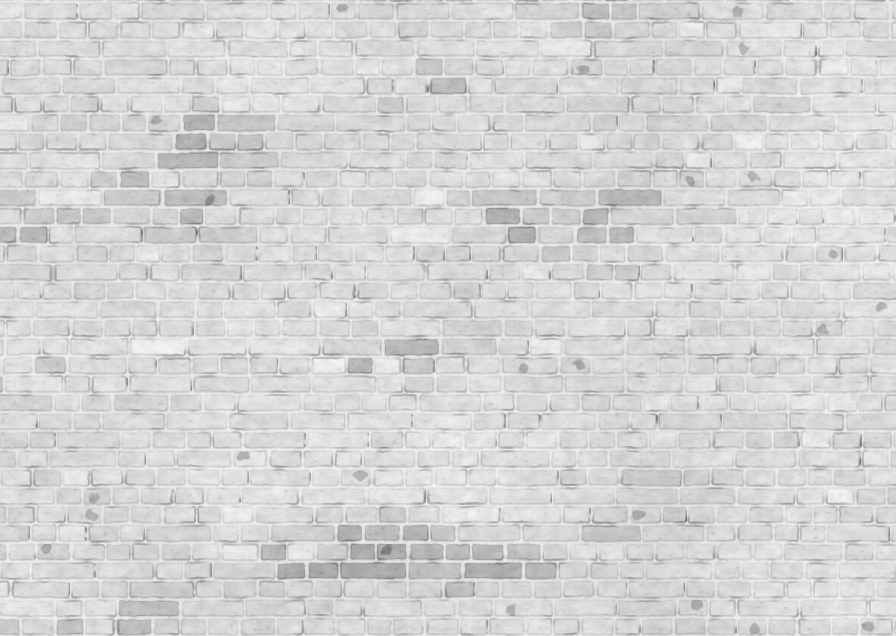
Reproduce this texture procedurally as a WebGL 1 fragment shader.

```glsl
precision highp float;
uniform vec2 u_resolution;

float hash(vec2 p) {
  return fract(sin(dot(p, vec2(127.1, 311.7))) * 43758.55);
}

vec2 gradient(vec2 cell) {
  float angle = 6.2832 * hash(cell);
  return vec2(cos(angle), sin(angle));
}

float noise(vec2 p) {
  vec2 i = floor(p), f = fract(p);
  vec2 u = f * f * f * (f * (f * 6.0 - 15.0) + 10.0);
  vec2 e = vec2(1.0, 0.0);
  float low = mix(dot(gradient(i), f), dot(gradient(i + e), f - e), u.x);
  float high = mix(dot(gradient(i + e.yx), f - e.yx), dot(gradient(i + 1.0), f - 1.0), u.x);
  return mix(low, high, u.y);
}

float fbm(vec2 p) {
  float sum = 0.0, amplitude = 1.0;
  for (int i = 0; i < 4; i++) {
    sum += amplitude * noise(p);
    p = p * 2.03 + 17.3;
    amplitude *= 0.6;
  }
  return sum;
}

float roundedBox(vec2 p, vec2 halfSize, float radius) {
  vec2 q = abs(p) - halfSize + radius;
  return length(max(q, 0.0)) + min(max(q.x, q.y), 0.0) - radius;
}

void main() {
  // Wall space: one unit is one course of bricks
  vec2 p = gl_FragCoord.xy / u_resolution * vec2(48.0, 34.1);
  float pixel = 48.0 / u_resolution.x;
  float y = p.y + 0.08 * noise(p * vec2(0.5, 0.3));
  float row = floor(y);

  // Uneven stretchers, many of them split into two headers
  float x = p.x + 9.0 * hash(vec2(row, 3.0)) + 0.7 * noise(vec2(p.x * 0.3, row * 5.37));
  float cell = floor(x / 3.32);
  float along = x - cell * 3.32;
  float split = step(hash(vec2(cell, row)), mix(0.88, 0.35, mod(row, 2.0)));
  float width = 3.32 / (1.0 + split);
  float column = floor(along / width);
  vec2 local = vec2(along - (column + 0.5) * width, y - row - 0.5);
  vec2 id = vec2(2.0 * cell + column, row);
  vec2 center = p - local;

  // Ragged brick outline
  float d = roundedBox(local, vec2(0.5 * width, 0.5) - 0.085, 0.12);
  d += 0.05 * noise(p * 2.7) + 0.02 * noise(p * 7.0);
  float brick = 1.0 - smoothstep(-0.5 * pixel, 0.5 * pixel, d);

  // Tone per brick: dark ones gather in clusters, a few are pale
  float cluster = noise(center * vec2(0.09, 0.22) + 4.6) + 0.5 * (hash(id + 11.0) - 0.5);
  float tone = 0.858 + 0.05 * (hash(id + 23.0) - 0.5);
  tone -= 0.15 * smoothstep(0.18, 0.6, cluster);
  tone += 0.05 * step(0.92, hash(id + 41.0));

  // Mottled and pitted faces
  float mottle = fbm(p * vec2(1.1, 1.6));
  tone += 0.06 * mottle - 0.06 * smoothstep(0.25, 0.6, noise(p * vec2(3.1, 4.3) + 8.0));

  // Occasional chipped spot
  vec2 spot = vec2(0.5 * (hash(id + 5.0) - 0.5) * width, 0.4 * (hash(id + 7.0) - 0.5));
  float chip = length(local - spot) + 0.25 * noise(p * 2.6) - 0.26;
  tone -= 0.17 * step(0.965, hash(id + 31.0)) * (1.0 - smoothstep(-0.05, 0.08, chip));

  // Pale mortar with broken shadow lines along the bricks
  float shade = mix(0.91 + 0.03 * mottle, tone, brick);
  float line = 1.0 - smoothstep(0.02, 0.05 + pixel, abs(d));
  float wear = 0.03 + 0.16 * smoothstep(0.0, 0.5, noise(p * 0.9 + 7.0));
  shade -= line * (wear + 0.05 * smoothstep(0.1, -0.3, local.y));

  // Open cracks in some upright joints
  float crack = 1.0 - smoothstep(0.04, 0.08 + pixel, 0.5 * width - local.x);
  crack *= step(0.88, hash(id + 53.0)) * (1.0 - smoothstep(0.3, 0.45, abs(local.y)));
  shade -= 0.28 * crack * smoothstep(-0.3, 0.2, noise(p * 2.0 + 3.0));

  // Broad weathering
  shade += 0.05 * noise(p * vec2(0.1, 0.16) + 31.0);
  gl_FragColor = vec4(vec3(clamp(shade, 0.0, 0.95)), 1.0);
}
```
